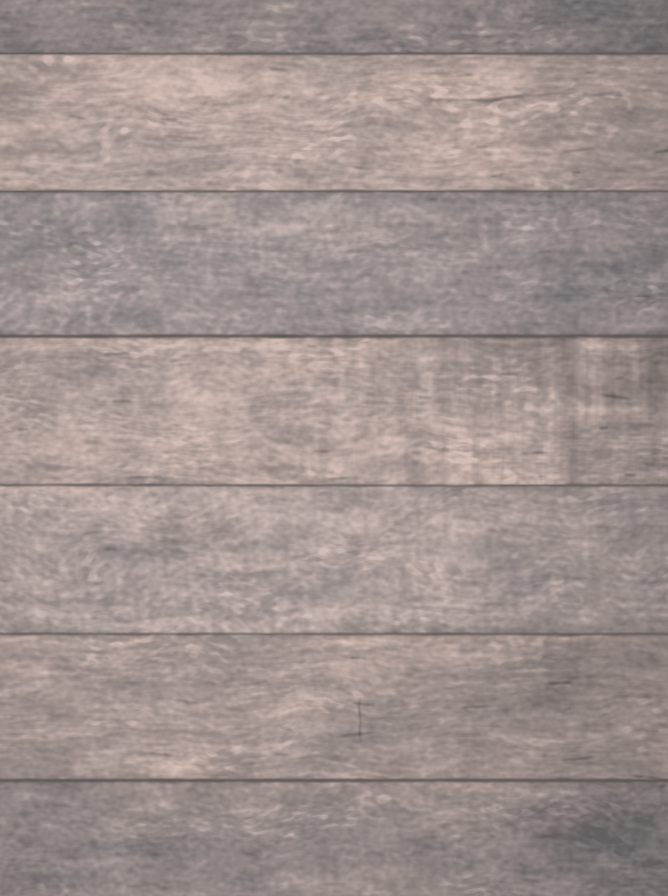
Write a Shadertoy shader that draws this texture.

```glsl
// Weathered horizontal floor boards: six dark seams split the canvas into seven planks.
// Each plank has its own tone, warmth and stain; stretched gradient noise gives the
// grain, with saw marks, worn flecks, nicks and two splits laid over it.

#define PITCH 0.1622        // plank height, in canvas heights
#define FIRST_SEAM 0.129    // height of the lowest seam
#define SEAM_WIDTH 0.0014   // mean half width of a seam
#define GRAIN 0.52          // strength of the long grain
#define FIBRE 0.28          // strength of the fine fibres
#define MOTTLE 0.50         // strength of the broad patches
#define FLECKS 0.24         // strength of the pale worn flecks
#define MID_COLOR vec3(0.612, 0.565, 0.556)
#define TONE_RANGE vec3(0.31, 0.27, 0.25)
#define WARM_TINT vec3(0.017, 0.002, -0.011)
#define SEAM_COLOR vec3(0.36, 0.34, 0.335)

// Per plank from the bottom: tone, warmth, horizontal place of its stain
const vec3 PLANKS[7] = vec3[7](
    vec3(-0.14, 0.1, 0.65), vec3(-0.01, 0.6, 0.64), vec3(0.07, 0.1, 0.20),
    vec3(0.10, 0.7, 0.72), vec3(-0.05, -0.5, 0.50), vec3(0.14, 0.8, 0.00),
    vec3(-0.18, -0.1, 0.72));

vec2 hash2(vec2 p) {
    p = vec2(dot(p, vec2(127.1, 311.7)), dot(p, vec2(269.5, 183.3)));
    return fract(sin(p) * 43758.5) * 2.0 - 1.0;
}

float gradientNoise(vec2 p) {
    vec2 i = floor(p), f = fract(p);
    vec2 u = f * f * f * (f * (f * 6.0 - 15.0) + 10.0);
    vec2 e = vec2(0.0, 1.0);
    float low = mix(dot(hash2(i), f), dot(hash2(i + e.yx), f - e.yx), u.x);
    float high = mix(dot(hash2(i + e), f - e), dot(hash2(i + 1.0), f - 1.0), u.x);
    return mix(low, high, u.y);
}

float fbm(vec2 p) {
    float sum = 0.0, amp = 0.6;
    for (int i = 0; i < 4; i++) {
        sum += amp * gradientNoise(p);
        p = p * 2.03 + 17.3;
        amp *= 0.55;
    }
    return sum;
}

// Soft stroke: across and along are offsets from its middle
float stroke(float across, float along, float width, float halfLength) {
    return (1.0 - smoothstep(0.0, width, abs(across)))
         * (1.0 - smoothstep(halfLength * 0.4, halfLength, abs(along)));
}

// Short slanted scratches, at most one per grid cell
float nicks(vec2 p, float px) {
    vec2 cell = vec2(0.11, 0.028);
    vec2 id = floor(p / cell), h = hash2(id), k = hash2(id + 51.7);
    vec2 d = (fract(p / cell) - 0.5 - 0.2 * h) * cell;
    float halfLength = 0.014 + 0.010 * k.x;
    return step(0.0, k.y) * stroke(d.y + 0.16 * h.y * d.x, d.x, 0.0022 + px, halfLength);
}

void mainImage(out vec4 fragColor, in vec2 fragCoord) {
    float px = 1.0 / iResolution.y;
    vec2 p = fragCoord * px;

    // Plank layout, with the upper seams lifted a little
    float rise = clamp((p.y - FIRST_SEAM) / (5.0 * PITCH), 0.0, 1.0);
    float v = (p.y - FIRST_SEAM - 0.01 * sin(3.14159 * rise * rise)) / PITCH;
    v += 0.004 * gradientNoise(vec2(p.x * 7.0, floor(v + 0.5) * 3.7));
    int row = clamp(int(floor(v)) + 1, 0, 6);
    bool warmPlank = row % 2 == 1;
    vec3 plank = PLANKS[row];
    vec2 g = p + vec2(3.71, 1.93) * float(row);

    // Grain, fibres and broad patches; the cool planks are coarser and less straight
    vec2 stretch = warmPlank ? vec2(15.0, 58.0) : vec2(20.0, 48.0);
    vec2 bend = vec2(0.0, 0.018 * gradientNoise(g * vec2(9.0, 14.0)));
    float mottle = fbm(g * vec2(5.0, 12.0));
    float tone = plank.x + MOTTLE * mottle;
    tone += GRAIN * fbm((g + bend) * stretch);
    tone += FIBRE * gradientNoise((g + bend) * vec2(4.5, 3.2) * stretch);
    tone += 0.20 * gradientNoise(g * vec2(140.0, 170.0));

    // Pale flecks gathered in worn patches
    float fleck = gradientNoise((g + 1.5 * bend) * vec2(62.0, 125.0) + 9.1);
    float worn = smoothstep(-0.10, 0.30, gradientNoise(g * vec2(8.0, 16.0) + 5.0));
    tone += FLECKS * worn * (smoothstep(0.0, 0.32, fleck) - 0.1);

    // Vertical saw marks, strongest on the middle plank
    float sawMark = fbm(vec2(g.x * 32.0, g.y * 3.0));
    float saw = row == 3 ? 0.75 * smoothstep(0.1, 0.6, p.x) : 0.06;
    tone += saw * sawMark;

    // Light falling off from the left of the middle
    vec2 away = (p - vec2(0.23, 0.50)) * vec2(1.0, 0.5);
    tone += 0.10 - 1.15 * dot(away, away);

    // One faint stain per plank, with ragged edges
    vec2 toStain = vec2(p.x - plank.z, (fract(v) - 0.7) * PITCH) / vec2(0.055, 0.026);
    tone -= 0.20 * (1.0 - smoothstep(0.1, 1.7, length(toStain) + 1.6 * mottle));

    // Worn highlights reach further than the shadows
    tone += 0.35 * max(tone, 0.0);

    // Nicks, one long split and one upright split
    tone -= (warmPlank ? 0.32 : 0.14) * nicks(g, px);
    float splitY = 0.887 + 0.05 * (p.x - 0.48) + 0.005 * gradientNoise(vec2(p.x * 22.0, 4.3));
    float fade = 0.3 + 0.7 * smoothstep(0.62, 0.52, p.x);
    tone -= 0.65 * fade * stroke(p.y - splitY, p.x - 0.61, 0.0024 + px, 0.16);
    float splitX = 0.402 + 0.003 * gradientNoise(vec2(p.y * 45.0, 8.1));
    tone -= 0.32 * stroke(p.x - splitX, p.y - 0.197, 0.0020 + px, 0.030);

    vec3 color = MID_COLOR + TONE_RANGE * clamp(tone, -0.70, 0.65);
    color += WARM_TINT * (plank.y + 1.4 * mottle);

    // Seams: worn pale lip below, soft shadow, dark gap that thins out in places
    float seam = floor(v + 0.5);
    float d = (v - seam) * PITCH;
    float wear = gradientNoise(vec2(p.x * 24.0, seam * 5.3));
    float weight = 0.82 + 0.18 * cos(seam * 2.094);
    float width = SEAM_WIDTH * weight * (1.0 + 0.5 * wear);
    float lip = smoothstep(-0.011, -0.006, d) * (1.0 - smoothstep(-0.005, -0.002, d));
    color += vec3(0.04, 0.025, 0.012) * lip * smoothstep(-0.2, 0.4, wear);
    color *= 1.0 - 0.17 * weight * exp(-abs(d) / 0.0035);
    float gap = 1.0 - smoothstep(0.0, 1.7 * width + px, abs(d));
    color = mix(color, SEAM_COLOR, weight * (0.82 + 0.4 * wear) * gap);

    fragColor = vec4(color, 1.0);
}
```
